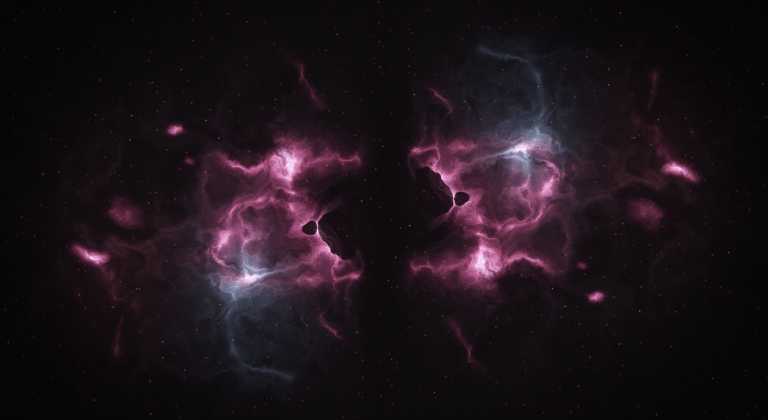
Give the GLSL for this background, as a Shadertoy shader.

```glsl
// Twin pink and blue nebulae, turned half a circle about the centre, on a dark starry sky.

float hash(vec2 p) {
    return fract(sin(dot(p, vec2(127.1, 311.7))) * 43758.5453);
}

float noise(vec2 p) {
    vec2 i = floor(p), f = fract(p);
    f = f * f * (3.0 - 2.0 * f);
    return mix(mix(hash(i), hash(i + vec2(1, 0)), f.x),
               mix(hash(i + vec2(0, 1)), hash(i + vec2(1, 1)), f.x), f.y);
}

// x: soft cloud, y: ridged veins
vec2 fractal(vec2 p) {
    vec2 sum = vec2(0);
    float amp = 0.5;
    for (int i = 0; i < 6; i++) {
        float n = noise(p), r = 1.0 - abs(2.0 * n - 1.0);
        sum += amp * vec2(n, r * r);
        p = mat2(1.6, 1.2, -1.2, 1.6) * p + 7.3;
        amp *= 0.52;
    }
    return sum;
}

float glow(vec2 p, vec2 centre, vec2 size) {
    vec2 d = (p - centre) / size;
    return exp(-dot(d, d));
}

float streak(vec2 p, vec4 ends, float width) {
    vec2 a = p - ends.xy, b = ends.zw - ends.xy;
    return exp(-length(a - b * clamp(dot(a, b) / dot(b, b), 0.0, 1.0)) / width);
}

float stars(vec2 p, float scale) {
    vec2 cell = floor(p * scale);
    vec2 spot = 0.2 + 0.6 * vec2(hash(cell + 3.1), hash(cell + 8.7));
    float d = length(fract(p * scale) - spot) / scale;
    return pow(hash(cell), 9.0) * exp(-d * d / 3.2e-6);
}

const vec4 arms[9] = vec4[](
    vec4(0.07, 0.15, 0.19, 0.175), vec4(0.19, 0.175, 0.29, 0.18),
    vec4(0.10, -0.13, 0.25, -0.135), vec4(0.25, -0.135, 0.37, -0.12),
    vec4(0.17, 0.01, 0.22, -0.015), vec4(0.22, -0.015, 0.29, -0.035),
    vec4(0.38, 0.06, 0.46, 0.11), vec4(0.29, -0.035, 0.38, 0.0),
    vec4(0.22, -0.015, 0.25, -0.12));
const vec4 wisps[4] = vec4[](
    vec4(0.65, 0.33, 0.63, 0.25), vec4(0.16, -0.26, 0.26, -0.35),
    vec4(0.12, 0.31, 0.16, 0.25), vec4(0.72, 0.11, 0.60, 0.22));
const vec4 blueArms[3] = vec4[](
    vec4(0.25, 0.375, 0.34, 0.345), vec4(0.34, 0.345, 0.375, 0.25),
    vec4(0.375, 0.25, 0.35, 0.16));
// position and size
const vec3 knots[5] = vec3[](
    vec3(0.608, -0.008, 0.020), vec3(0.718, 0.106, 0.014), vec3(0.507, -0.207, 0.012),
    vec3(0.476, -0.109, 0.008), vec3(0.249, -0.130, 0.028));

void mainImage(out vec4 fragColor, in vec2 fragCoord) {
    vec2 p = (fragCoord - 0.5 * iResolution.xy) / iResolution.y - vec2(0.004, -0.008);
    vec2 q = p.x < 0.0 ? -p : p;

    // Turbulence
    vec2 warp = vec2(fractal(q * 9.0).x, fractal(q * 9.0 + 19.0).x) - 0.5;
    vec2 w = q + 0.09 * warp;
    vec2 tex = fractal(q * 10.0 + 2.5 * warp + 4.0);
    float cloud = tex.x, veins = tex.y * tex.y * 2.2;

    // Haze
    float centreFade = smoothstep(-0.03, 0.13, q.x);
    vec3 haze = vec3(0.11, 0.07, 0.10) * glow(q, vec2(0.32, 0.03), vec2(0.38, 0.30));
    haze += vec3(0.30, 0.09, 0.18) * (glow(q, vec2(0.25, -0.12), vec2(0.17, 0.07))
        + glow(q, vec2(0.23, 0.08), vec2(0.17, 0.10)));
    haze += vec3(0.12, 0.035, 0.055) * glow(q, vec2(0.62, 0.12), vec2(0.13, 0.18));
    haze += vec3(0.24, 0.34, 0.44) * glow(q, vec2(0.34, 0.15), vec2(0.10, 0.09));
    haze += vec3(0.05, 0.08, 0.11) * glow(q, vec2(0.32, 0.28), vec2(0.15, 0.13));
    haze *= 1.0 - 0.75 * glow(w, vec2(0.141, -0.066), vec2(0.07, 0.05));
    vec3 col = vec3(0.044, 0.036, 0.043) + haze * centreFade * cloud * (0.5 + 1.1 * veins);

    // Cavities with a lit outer rim
    vec2 fromCavity = w - vec2(0.11, 0.061);
    float cavity = min(length(fromCavity) - 0.051, length(w - vec2(0.178, 0.04)) - 0.020);
    float lit = smoothstep(-0.2, 0.7, dot(normalize(fromCavity), vec2(0.9, 0.43)));
    float pink = 1.3 * lit * exp(-max(cavity, 0.0) * 48.0);

    // Broken ring
    vec2 fromRing = (w - vec2(0.345, 0.09)) * vec2(1.0, 0.85);
    float ring = exp(-abs(length(fromRing) - 0.050) / 0.011);
    pink += ring * (0.35 + 0.65 * smoothstep(-0.04, 0.05, fromRing.x + fromRing.y));

    // Arms and knots
    for (int i = 0; i < 9; i++) pink += 0.42 * streak(w, arms[i], 0.012);
    for (int i = 0; i < 4; i++) pink += 0.20 * streak(w, wisps[i], 0.008);
    for (int i = 0; i < 5; i++) pink += 0.9 * glow(w, knots[i].xy, vec2(1.3, 1.0) * knots[i].z);
    pink *= 0.2 + 1.5 * veins;

    float blue = 1.1 * glow(w, vec2(0.31, 0.125), vec2(0.026, 0.035));
    blue += 0.6 * glow(w, vec2(0.249, -0.135), vec2(0.018));
    for (int i = 0; i < 3; i++) blue += 0.22 * streak(w, blueArms[i], 0.008);
    blue *= 0.25 + 1.3 * veins;

    col += vec3(1.0, 0.26, 0.52) * pink + vec3(0.20, 0.22, 0.32) * pink * pink;
    col += vec3(0.60, 0.78, 1.05) * blue;
    col = mix(col, vec3(0.062, 0.042, 0.054), 0.92 * smoothstep(0.003, -0.004, cavity));

    // Stars, soft exposure and dim edges
    col += vec3(0.75, 0.28, 0.38) * (stars(q, 24.0) + 0.6 * stars(q + 5.0, 47.0));
    col *= 1.0 - 0.5 * smoothstep(0.55, 1.05, length(p * vec2(1.0, 1.4)));
    fragColor = vec4(1.0 - exp(-1.15 * col), 1.0);
}
```
